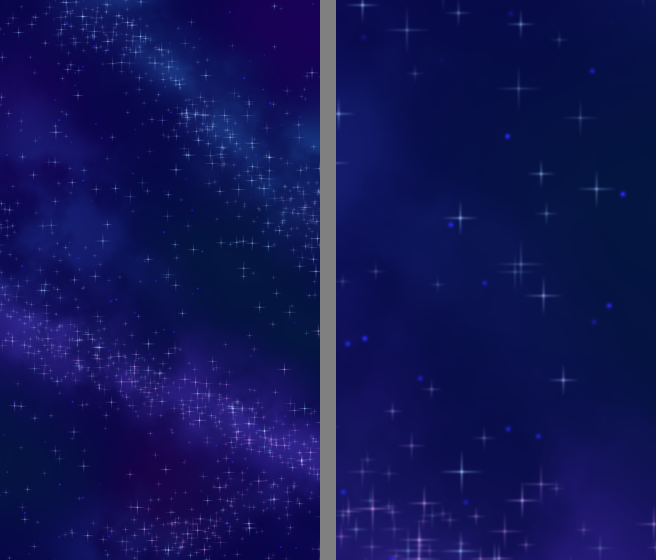
Left, the full canvas; right, a detail of the centre.
Write a WebGL 1 fragment shader that draws this texture.

```glsl
precision highp float;

uniform vec2 u_resolution;

// Sky and cloud colours
const vec3 NAVY = vec3(0.028, 0.018, 0.285);
const vec3 TEAL = vec3(0.015, 0.085, 0.255);
const vec3 INDIGO = vec3(0.100, 0.005, 0.340);
const vec3 PLUM = vec3(0.090, 0.005, 0.265);
const vec3 BLUE_CLOUD = vec3(0.100, 0.240, 0.540);
const vec3 VIOLET_CLOUD = vec3(0.190, 0.125, 0.560);
const vec3 HAZE = vec3(0.110, 0.165, 0.530);

// Star colours
const vec3 ICE_STAR = vec3(0.58, 0.74, 1.00);
const vec3 LILAC_STAR = vec3(0.72, 0.60, 0.98);
const vec3 ROSE_STAR = vec3(0.84, 0.48, 0.86);
const vec3 BLUE_DOT = vec3(0.16, 0.16, 1.00);

// Sizes in canvas widths
const float STAR_CELL = 0.040;
const float DOT_CELL = 0.060;
const float ARM_MIN = 0.010;
const float ARM_MAX = 0.028;
const float ARM_WIDTH = 0.0015;
const float CORE_RADIUS = 0.0026;
const float BAND_WIDTH = 0.095;
const float CLOUD_WIDTH = 0.18;
const float SPARSE = 0.06;
const float DENSE = 0.80;
const float DOT_CHANCE = 0.30;
const int STAR_LAYERS = 4;

// Strengths
const float SHINE_MIN = 0.16;
const float SHINE_MAX = 0.66;
const float STREAM_GLOW = 0.07;
const float WARP = 0.22;

float hash(vec2 p) {
  vec3 q = fract(vec3(p.xyx) * 0.1031);
  q += dot(q, q.yzx + 33.33);
  return fract((q.x + q.y) * q.z);
}

vec2 hash2(vec2 p) {
  return vec2(hash(p), hash(p + 57.31));
}

float noise(vec2 p) {
  vec2 i = floor(p), f = fract(p);
  f = f * f * (3.0 - 2.0 * f);
  return mix(mix(hash(i), hash(i + vec2(1.0, 0.0)), f.x),
             mix(hash(i + vec2(0.0, 1.0)), hash(i + 1.0), f.x), f.y);
}

float fbm(vec2 p) {
  float sum = 0.0, gain = 0.5;
  for (int i = 0; i < 5; i++) {
    sum += gain * noise(p);
    p = mat2(1.6, 1.2, -1.2, 1.6) * p + 11.7;
    gain *= 0.5;
  }
  return sum;
}

float bell(float d, float width) { return exp(-d * d / (width * width)); }

float glow(vec2 p, vec2 center, float radius) { return bell(length(p - center), radius); }

float segment(vec2 p, vec2 a, vec2 b) {
  vec2 ab = b - a;
  return length(p - a - ab * clamp(dot(p - a, ab) / dot(ab, ab), 0.0, 1.0));
}

// Heights of the two star streams
float upperStream(float x) { return mix(1.72, 1.07, smoothstep(0.2, 1.0, x)); }
float lowerStream(float x) {
  x = max(x, 0.0);
  return 0.70 - 0.42 * pow(x, 1.5) + 0.10 * exp(-12.0 * x);
}

float stream(vec2 p) {
  float upper = bell(p.y - upperStream(p.x), BAND_WIDTH * 1.2) * smoothstep(0.0, 0.3, p.x);
  float lower = bell(p.y - lowerStream(p.x), BAND_WIDTH);
  float hook = 0.7 * bell(segment(p, vec2(0.95, 0.28), vec2(0.45, 0.04)), BAND_WIDTH);
  float left = 0.7 * glow(p, vec2(0.04, 0.84), 0.19);
  return max(max(upper, lower), max(hook, left));
}

float starDensity(vec2 p) {
  return SPARSE + DENSE * stream(p) * (0.25 + 1.3 * noise(p * 11.0));
}

vec3 nebula(vec2 p) {
  vec2 w = p + WARP * (vec2(fbm(p * 3.5), fbm(p * 3.5 + 19.0)) - 0.48);
  float puffs = smoothstep(0.30, 0.66, fbm(p * 6.0 + 4.0));
  float teal = glow(w, vec2(0.70, 0.92), 0.32) + glow(w, vec2(0.0, 0.32), 0.25)
             + 0.8 * glow(w, vec2(1.02, 0.68), 0.20);
  vec3 color = mix(NAVY, TEAL, min(teal, 1.0));
  color = mix(color, INDIGO, glow(w, vec2(0.98, 1.70), 0.25));
  color = mix(color, INDIGO, 0.9 * glow(w, vec2(0.06, 1.38), 0.20));
  color = mix(color, PLUM, glow(w, vec2(0.52, 0.25), 0.22));
  float blue = bell(w.y - upperStream(w.x) - 0.05 - 0.13 * w.x, CLOUD_WIDTH);
  float violet = bell(w.y - lowerStream(w.x) - 0.02, CLOUD_WIDTH);
  float haze = glow(w, vec2(0.12, 1.06), 0.25) + 0.8 * glow(w, vec2(0.38, 0.06), 0.19)
             + 0.55 * glow(w, vec2(0.42, 0.98), 0.14) + 0.5 * glow(w, vec2(0.1, 1.34), 0.16);
  color = mix(color, BLUE_CLOUD, blue * smoothstep(0.05, 0.5, p.x) * (0.30 + 0.58 * puffs));
  color = mix(color, VIOLET_CLOUD, violet * (0.14 + 0.62 * puffs));
  color = mix(color, HAZE, min(haze, 1.0) * (0.10 + 0.55 * puffs));
  return color + STREAM_GLOW * stream(w) * noise(p * 11.0) * vec3(0.6, 0.75, 1.0);
}

// Thin tapering arms with a faint core
float sparkle(vec2 q, float arm, float width) {
  vec2 taper = max(1.0 - abs(q) / arm, 0.0);
  return 0.7 * (bell(q.y, width) * taper.x + bell(q.x, width) * taper.y)
       + 0.25 * bell(length(q), CORE_RADIUS);
}

vec3 starColor(vec2 p, float pick) {
  vec3 warm = mix(LILAC_STAR, ROSE_STAR, pick * smoothstep(0.05, 0.5, p.x));
  return mix(warm, ICE_STAR, max(smoothstep(0.6, 0.95, p.y), step(0.75, pick)));
}

vec3 stars(vec2 p, float width) {
  vec3 light = vec3(0.0);
  for (int layer = 0; layer < STAR_LAYERS; layer++) {
    vec2 shift = float(layer) * vec2(37.37, 71.61);
    for (int k = 0; k < 9; k++) {
      vec2 id = floor(p / STAR_CELL + shift) + vec2(mod(float(k), 3.0), floor(float(k) / 3.0)) - 1.0;
      vec2 center = (id + hash2(id) - shift) * STAR_CELL;
      float present = step(hash(id + 7.7), starDensity(center));
      float size = hash(id + 23.1);
      float shine = mix(SHINE_MIN, SHINE_MAX, size * hash(id + 41.9));
      float arm = mix(ARM_MIN, ARM_MAX, size * size);
      light += present * shine * sparkle(p - center, arm, width) * starColor(center, hash(id + 63.4));
    }
  }
  return light;
}

float blueDots(vec2 p) {
  float light = 0.0;
  for (int k = 0; k < 9; k++) {
    vec2 id = floor(p / DOT_CELL) + vec2(mod(float(k), 3.0), floor(float(k) / 3.0)) - 1.0;
    vec2 center = (id + hash2(id + 131.0)) * DOT_CELL;
    light += step(hash(id + 171.0), DOT_CHANCE) * hash(id + 193.0) * glow(p, center, CORE_RADIUS);
  }
  return light;
}

void main() {
  vec2 p = gl_FragCoord.xy / u_resolution.x;
  float width = max(ARM_WIDTH, 0.6 / u_resolution.x);
  vec3 color = nebula(p);
  color = mix(color, BLUE_DOT, min(blueDots(p), 1.0));
  color += min(stars(p, width), 1.0) * (1.0 - color);
  gl_FragColor = vec4(color, 1.0);
}
```
